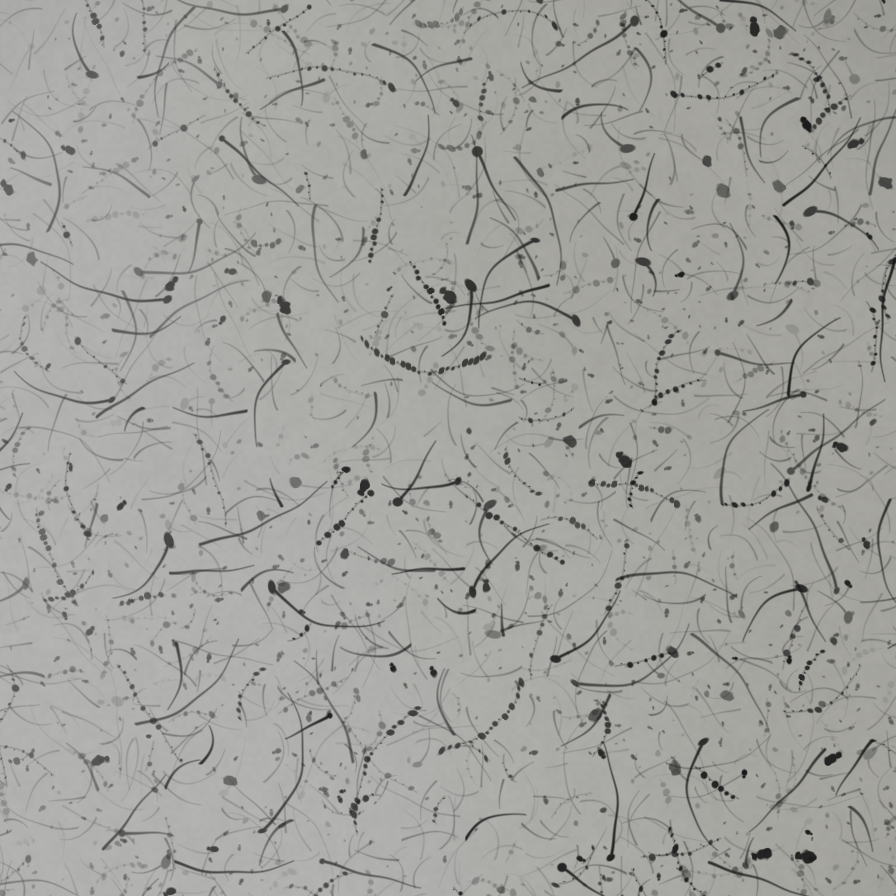
Give the GLSL for this texture, as a Shadertoy shader.

```glsl
// Pale grey paper strewn with fine curved ink hairs, beaded trails, blots and specks.
// Each layer scatters marks on a jittered grid; a pixel checks the 3x3 cells around it,
// and the layers are stacked by multiplying the light they let through.

vec3 hash3(vec2 cell, float seed) {
    vec3 p = fract(vec3(cell + 71.0, seed + 13.0) * vec3(0.1031, 0.1030, 0.0973));
    p += dot(p, p.yxz + 33.33);
    return fract((p.xxy + p.yxx) * p.zyx);
}

float valueNoise(vec2 p, float seed) {
    vec2 i = floor(p), f = fract(p);
    f = f * f * (3.0 - 2.0 * f);
    vec2 e = vec2(0.0, 1.0);
    return mix(mix(hash3(i, seed).x, hash3(i + e.yx, seed).x, f.x),
               mix(hash3(i + e.xy, seed).x, hash3(i + e.yy, seed).x, f.x), f.y);
}

vec2 rotate(vec2 p, float angle) {
    float c = cos(angle), s = sin(angle);
    return vec2(c * p.x + s * p.y, c * p.y - s * p.x);
}

// Soft coverage of a shape of the given radius
float cover(float dist, float radius) {
    float soft = max(0.0013, 0.7 / iResolution.y);
    return 1.0 - smoothstep(radius - soft, radius + soft, dist);
}

// Light left after curved hairs; some break into beads, some end in a blot
float hairs(vec2 uv, float cells, float seed, float reach, float width,
            vec2 tone, float beaded, float blotted) {
    float light = 1.0;
    for (int k = 0; k < 9; k++) {
        vec2 cell = floor(uv * cells) + vec2(k % 3 - 1, k / 3 - 1);
        vec3 place = hash3(cell, seed);
        vec3 shape = hash3(cell, seed + 17.0);
        vec3 kind = hash3(cell, seed + 41.0);

        // Bend space so the hair lies along the x axis
        vec2 p = rotate(uv - (cell + place.xy) / cells, 6.2832 * shape.x);
        float span = reach * mix(0.3, 1.0, shape.y);
        float bend = (shape.z - 0.5) * 0.85 / span;
        p.y -= bend * p.x * p.x + 0.0012 * sin(p.x * 95.0 + 6.0 * kind.z);
        p.y /= sqrt(1.0 + 4.0 * bend * bend * p.x * p.x);

        float along = clamp(0.5 + 0.5 * p.x / span, 0.0, 1.0);
        float ink;
        if (kind.x < beaded) {
            float gap = mix(0.006, 0.010, place.z);
            float last = floor(span / gap);
            float id = clamp(round(p.x / gap), -last, last);
            vec3 bead = hash3(cell + id * 3.0, seed + 63.0);
            vec2 q = p - vec2(id * gap, (bead.y - 0.5) * 0.003);
            ink = cover(length(q), mix(0.0006, 0.0042, bead.x * bead.x));
            ink = max(ink, 0.35 * cover(length(vec2(max(abs(p.x) - span, 0.0), p.y)), 0.0008));
        } else {
            float dist = length(vec2(max(abs(p.x) - span, 0.0), p.y));
            ink = cover(dist, width * mix(0.45, 1.25, along)) * mix(0.65, 1.0, along);
            if (kind.z < blotted) {
                ink = max(ink, cover(length(p - vec2(span, 0.0)), mix(0.003, 0.0065, place.z)));
            }
        }
        light *= 1.0 - ink * mix(tone.x, tone.y, kind.y);
    }
    return light;
}

// Light left after round blots, thinned or gathered by a clumping noise
float blots(vec2 uv, float cells, float seed, vec2 radii, vec2 tone, float share) {
    float light = 1.0;
    for (int k = 0; k < 9; k++) {
        vec2 cell = floor(uv * cells) + vec2(k % 3 - 1, k / 3 - 1);
        vec3 place = hash3(cell, seed);
        vec3 kind = hash3(cell, seed + 29.0);
        float clump = smoothstep(0.2, 0.85, valueNoise(cell / cells * 11.0, seed));
        if (place.z > share * (0.3 + 1.4 * clump)) continue;
        vec2 p = rotate(uv - (cell + place.xy) / cells, 6.2832 * kind.z);
        float radius = mix(radii.x, radii.y, kind.x * kind.x);
        p += 0.5 * radius * (vec2(valueNoise(uv * 210.0, 3.0), valueNoise(uv * 210.0, 5.0)) - 0.5);
        float ink = cover(length(p * vec2(0.8, 1.1)), radius);
        // A smaller drop clings to the side of some blots
        ink = max(ink, step(0.5, kind.y) * cover(length(p - vec2(1.5 * radius, 0.0)), 0.6 * radius));
        light *= 1.0 - ink * mix(tone.x, tone.y, kind.y);
    }
    return light;
}

void mainImage(out vec4 fragColor, in vec2 fragCoord) {
    vec2 uv = fragCoord / iResolution.y;

    // Paper: cool and bright at left, warmer and dimmer towards the upper right
    float shade = uv.x + 0.35 * (uv.y - 0.5) + 0.2 * (valueNoise(uv * 3.0, 7.0) - 0.5);
    vec3 paper = mix(vec3(0.695, 0.698, 0.69), vec3(0.645, 0.643, 0.622), smoothstep(0.0, 0.95, shade));
    paper -= 0.04 * smoothstep(0.55, 0.85, length(uv - vec2(0.45, 0.42)));
    paper += 0.016 * (valueNoise(uv * 190.0, 11.0) - 0.5) + 0.012 * (valueNoise(uv * 60.0, 12.0) - 0.5);

    // Faint scratches and specks underneath
    float light = hairs(uv, 14.0, 101.0, 0.060, 0.0007, vec2(0.10, 0.40), 0.10, 0.0);
    light *= hairs(uv, 23.0, 202.0, 0.034, 0.0009, vec2(0.08, 0.50), 0.20, 0.08);
    light *= hairs(uv, 19.0, 303.0, 0.030, 0.0008, vec2(0.08, 0.38), 0.15, 0.0);
    light *= blots(uv, 52.0, 404.0, vec2(0.0010, 0.0032), vec2(0.15, 0.60), 0.32);

    // Dark hairs, beaded trails and heavy blots on top
    light *= hairs(uv, 10.5, 505.0, 0.080, 0.0013, vec2(0.55, 0.95), 0.22, 0.35);
    light *= hairs(uv, 9.0, 606.0, 0.045, 0.0014, vec2(0.55, 0.95), 0.60, 0.30);
    light *= blots(uv, 21.0, 707.0, vec2(0.0020, 0.0072), vec2(0.45, 0.98), 0.28);

    // Ink is washed out in patches, mostly on the left
    float strength = mix(0.68, 1.0, smoothstep(0.05, 0.6, uv.x + 0.4 * (valueNoise(uv * 4.0, 19.0) - 0.5)));
    vec3 color = mix(paper, vec3(0.085, 0.088, 0.085), (1.0 - light) * strength);
    fragColor = vec4(color, 1.0);
}
```
